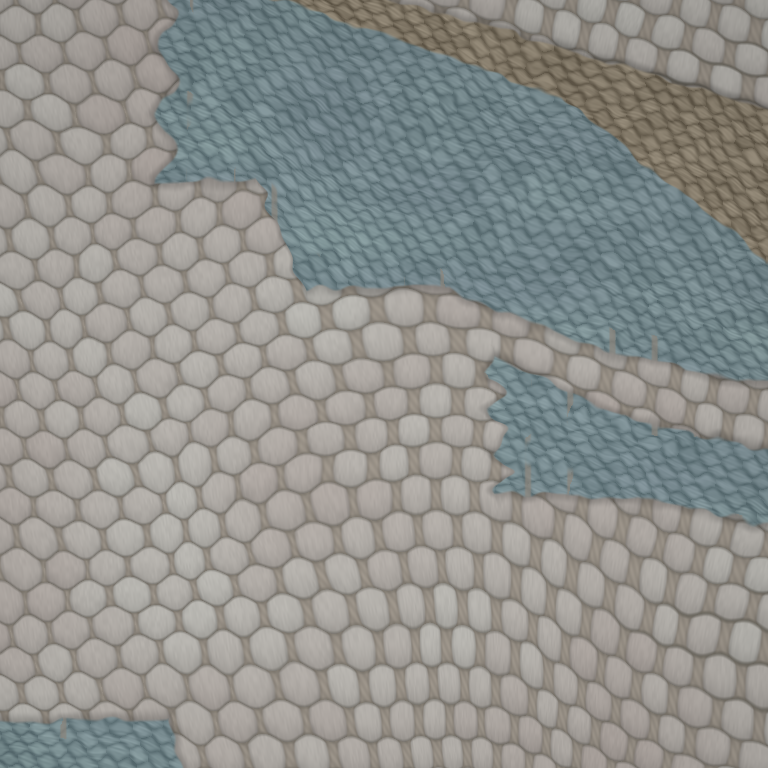
Reproduce this texture procedurally as a Shadertoy shader.

```glsl
// Handwoven cloth: puffy pale ribbons around wavy bands of blue and tan yarn.

const vec2 RIBBON_CELL = vec2(0.057, 0.0395);
const vec2 YARN_CELL = vec2(0.027, 0.0155);
const float YARN_BULGE = 0.18;
const float EDGE_SOFT = 0.0025;
const vec3 RIBBON_LIGHT = vec3(0.695, 0.69, 0.67);
const vec3 RIBBON_PINK = vec3(0.65, 0.62, 0.60);
const vec3 WARP_TAN = vec3(0.60, 0.57, 0.53);
const vec3 GAP_DARK = vec3(0.40, 0.385, 0.35);
const vec3 BLUE_LIGHT = vec3(0.525, 0.61, 0.615);
const vec3 BLUE_VIOLET = vec3(0.49, 0.555, 0.585);
const vec3 BLUE_DARK = vec3(0.33, 0.405, 0.425);
const vec3 TAN_LIGHT = vec3(0.585, 0.545, 0.475);
const vec3 TAN_DARK = vec3(0.37, 0.335, 0.275);

float hash(vec2 p) {
    return fract(sin(dot(p, vec2(127.1, 311.7))) * 43758.5453);
}

float noise(vec2 p) {
    vec2 i = floor(p), f = fract(p);
    f = f * f * (3.0 - 2.0 * f);
    return mix(mix(hash(i), hash(i + vec2(1, 0)), f.x),
               mix(hash(i + vec2(0, 1)), hash(i + vec2(1, 1)), f.x), f.y);
}

vec2 drift(vec2 p) {
    return vec2(noise(p), noise(p + 31.0)) - 0.5;
}

float ramp(float a, float b, float x) {
    return clamp((x - a) / (b - a), 0.0, 1.0);
}

// Height of the hill that the weft rows follow
float rowRise(vec2 p) {
    float climb = 0.07 * smoothstep(0.02, 0.56, p.x) * smoothstep(0.0, 0.45, p.y);
    return climb - 0.14 * smoothstep(0.52, 1.1, p.x);
}

// Plain weave: xy = place in the cell (-0.5..0.5), zw = cell number
vec4 weave(vec2 q, float bulge) {
    float row = q.y + bulge * cos(6.28318 * q.x) * cos(3.14159 * q.y);
    float id = floor(row);
    float col = q.x - 0.5 * mod(id, 2.0);
    return vec4(fract(col + 0.5) - 0.5, fract(row) - 0.5, floor(col + 0.5), id);
}

// Broad ribbons with tan warp threads showing between them; q follows the rows
vec3 ribbons(vec2 p, vec2 q) {
    q += 0.02 * drift(p * 6.0) + 0.006 * drift(p * 19.0);
    float open = smoothstep(0.2, 0.6, p.x);
    vec4 c = weave(q / RIBBON_CELL, mix(0.16, 0.075, open));
    float rnd = hash(c.zw);
    float halfWidth = mix(0.44, 0.365, open) + 0.06 * (rnd - 0.5);

    float twist = sin(dot(q, vec2(600.0, 380.0)));
    vec3 warp = WARP_TAN * (0.98 + 0.03 * twist - 0.35 * c.y * c.y);
    float tint = 0.75 * noise(p * 5.0 + 9.0) + 0.5 * rnd - 0.15;
    vec3 ribbon = mix(RIBBON_LIGHT, RIBBON_PINK, clamp(tint, 0.0, 1.0));
    ribbon *= 1.0 + 0.13 * c.y - 0.25 * c.y * c.y - 0.2 * c.x * c.x;
    ribbon *= 0.975 + 0.05 * noise(q * vec2(420.0, 120.0));

    float bow = halfWidth - 0.16 * c.y * c.y;
    vec2 d = abs(c.xy) - vec2(bow, 0.5) + 0.1;
    float pillow = length(max(d, 0.0)) + min(max(d.x, d.y), 0.0) - 0.1;
    float shade = 1.0 - 0.1 * smoothstep(0.09, 0.0, abs(pillow));
    vec3 col = mix(ribbon, warp, smoothstep(-0.03, 0.035, pillow)) * shade;
    float seam = smoothstep(0.39, 0.5, abs(c.y));
    float slit = smoothstep(0.6, 0.8, p.x) * smoothstep(0.5, 0.8, noise(p * vec2(4.0, 11.0)));
    return mix(col, GAP_DARK, seam * (0.3 + 0.12 * noise(p * 30.0) + 0.35 * slit));
}

// Fine stitches of spun yarn
vec3 yarn(vec2 p, float slope, vec3 light, vec3 dark) {
    vec2 q = vec2(p.x - 0.15 * p.y, p.y + slope * p.x);
    q += 0.016 * drift(p * 9.0) + 0.007 * drift(p * 42.0);
    vec4 c = weave(q / YARN_CELL, YARN_BULGE);
    vec2 s = vec2(c.x, c.y + 0.25 * c.x);
    float body = 1.0 - smoothstep(0.15, 0.64, length(s * vec2(0.8, 1.1)));
    float strand = noise(vec2(q.x * 60.0, (q.y + 0.2 * q.x) * 400.0));
    float tone = 0.17 + 0.7 * body + 0.42 * (strand - 0.5) + 0.3 * (hash(c.zw) - 0.5);
    return mix(dark, light, clamp(tone, 0.0, 1.15));
}

// Signed region fields: positive inside
float blueArea(vec2 p) {
    float x = p.x, y = p.y;
    float low = 0.765 - 0.14 * ramp(0.335, 0.395, x)
              - 0.08 * ramp(0.58, 0.78, x) - 0.045 * ramp(0.78, 1.0, x);
    float left = 0.217 + 0.012 * sin(y * 72.0);
    float upper = min(y - low, x - left);
    float wedgeTop = 0.54 - 0.085 * ramp(0.64, 0.81, x) - 0.041 * ramp(0.81, 1.0, x);
    float wedgeLow = 0.355 - 0.04 * ramp(0.83, 1.0, x);
    float wedgeLeft = 0.652 + 0.014 * sin(y * 118.0) + 0.1 * (0.43 - y);
    float wedge = min(min(wedgeTop - y, y - wedgeLow), x - wedgeLeft);
    float corner = min(0.062 + 0.06 * x * x - y, 0.238 - 0.3 * y - x);
    return max(upper, max(wedge, corner));
}

void mainImage(out vec4 fragColor, in vec2 fragCoord) {
    vec2 p = fragCoord / iResolution.xy;
    vec2 e = p + 0.011 * drift(p * 48.0);
    float blue = blueArea(e);
    float tanLow = 1.015 - 0.14 * ramp(0.32, 0.73, e.x) - 0.215 * ramp(0.73, 1.0, e.x);
    float tanHigh = 1.02 - 0.163 * (e.x - 0.45) / 0.55;

    // Ribbon ground, shaded where it dips beneath the yarn
    float lean = mix(0.16, -0.2, smoothstep(0.4, 0.9, p.x));
    vec2 rows = vec2(p.x + lean * (p.y - 0.4), p.y - rowRise(p));
    vec3 col = ribbons(p, rows) * (1.0 - 0.18 * smoothstep(-0.014, 0.0, blue));

    // Blue bands, with a few bare warps along their lower edge
    float slope = 0.24 * smoothstep(0.1, 0.5, p.x);
    vec3 blueLight = mix(BLUE_LIGHT, BLUE_VIOLET, noise(p * vec2(7.0, 16.0)));
    vec3 blueYarn = yarn(p, slope, blueLight, BLUE_DARK);
    float bare = smoothstep(0.1, 0.04, abs(fract(p.x / 0.055) - 0.5));
    bare *= smoothstep(0.045, 0.025, blue) * step(0.6, noise(p * vec2(18.0, 22.0)));
    blueYarn = mix(blueYarn, WARP_TAN * 0.9, 0.7 * bare);
    col = mix(col, blueYarn, smoothstep(-EDGE_SOFT, EDGE_SOFT, blue));

    // Tan band, then the ribbon corner above it
    vec3 tanYarn = yarn(p, 0.3, TAN_LIGHT, TAN_DARK);
    col = mix(col, tanYarn, smoothstep(-EDGE_SOFT, EDGE_SOFT, e.y - tanLow));
    vec2 topRows = vec2(p.x - 0.2 * p.y, p.y + 0.28 * p.x);
    vec3 top = ribbons(p, topRows) * (1.0 - 0.2 * smoothstep(0.014, 0.0, e.y - tanHigh));
    col = mix(col, top, smoothstep(-EDGE_SOFT, EDGE_SOFT, e.y - tanHigh));

    // Soft light, brightest low and left of the middle
    float falloff = length((p - vec2(0.42, 0.38)) * vec2(0.9, 1.0));
    col *= 1.04 - 0.22 * falloff * falloff;
    fragColor = vec4(col, 1.0);
}
```
